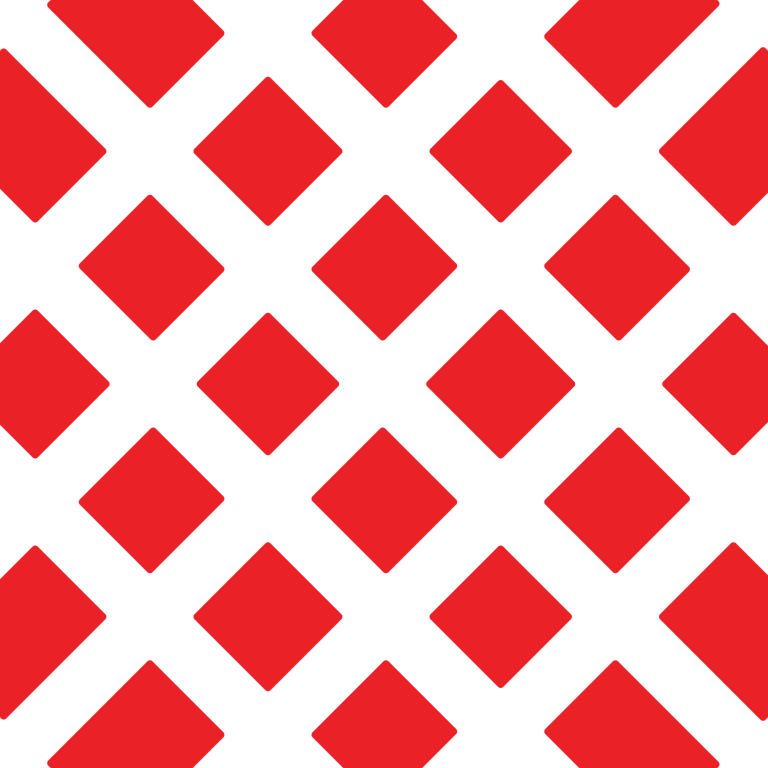
Write a Shadertoy shader that draws this pattern.

```glsl
// Red rounded diamonds separated by a white diagonal lattice, with longer panes at the corners.

const vec3 RED = vec3(0.917, 0.129, 0.149);
const vec3 WHITE = vec3(1.0);

const float PITCH = 0.2143;         // spacing of the diagonal lines
const float HALF_LINE = 0.0387;     // half the width of a white line
const float FRAME = 0.6605;         // outer limit of the corner panes
const float CORNER_RADIUS = 0.0048;

// Line centre, nudged by parity so that gaps alternate slightly
float lineCentre(float index, float pitch) {
    float odd = mod(index, 2.0);
    return index * pitch + mix(-0.0012, 0.0018, odd);
}

// Lower and upper bounds of the pane holding coordinate x
vec2 paneBounds(float x, float pitch, float halfLine, float frame) {
    float i = clamp(floor(x / pitch), -3.0, 2.0);
    float low = lineCentre(i, pitch) + halfLine;
    float high = lineCentre(i + 1.0, pitch) - halfLine;
    return vec2(i < -2.5 ? -frame : low, i > 1.5 ? frame : high);
}

float roundedBox(vec2 p, vec2 halfSize, float radius) {
    vec2 d = abs(p) - halfSize + radius;
    return length(max(d, 0.0)) + min(max(d.x, d.y), 0.0) - radius;
}

// Rotate by 45 degrees onto the lattice axes
vec2 diagonalAxes(vec2 p) {
    return vec2(p.x - p.y, p.x + p.y) * inversesqrt(2.0);
}

void mainImage(out vec4 fragColor, in vec2 fragCoord) {
    float side = min(iResolution.x, iResolution.y);
    vec2 p = diagonalAxes((fragCoord - 0.5 * iResolution.xy) / side);

    // Pane around this point
    vec2 boundsX = paneBounds(p.x, PITCH, HALF_LINE, FRAME);
    vec2 boundsY = paneBounds(p.y, PITCH, HALF_LINE, FRAME);
    vec2 low = vec2(boundsX.x, boundsY.x);
    vec2 high = vec2(boundsX.y, boundsY.y);
    float d = roundedBox(p - 0.5 * (low + high), 0.5 * (high - low), CORNER_RADIUS);

    // Smooth edge about one pixel wide
    float soft = 0.75 / side;
    float pane = 1.0 - smoothstep(-soft, soft, d);
    fragColor = vec4(mix(WHITE, RED, pane), 1.0);
}
```
